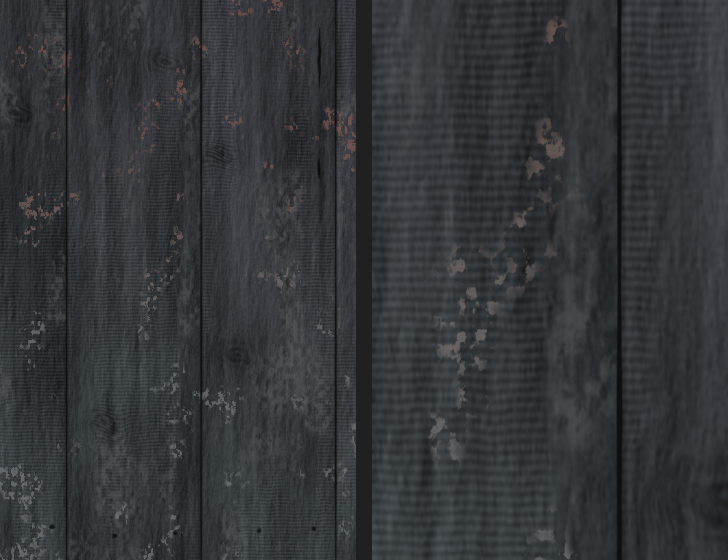
Left, the full canvas; right, a detail of the centre.
Give the GLSL for this texture, as a Shadertoy shader.

```glsl
const vec3 PAINT = vec3(0.196, 0.214, 0.224);
const vec3 COOL_PAINT = vec3(0.205, 0.208, 0.228);
const vec3 CHALK = vec3(0.37, 0.38, 0.38);
const vec3 BARE_WOOD = vec3(0.50, 0.35, 0.31);
const vec3 GAP = vec3(0.055, 0.055, 0.06);
const float PLANK_WIDTH = 0.378;
const float FIRST_SEAM = 0.187;
const float SEAM_HALF_WIDTH = 0.0020;
const float SAW_LINES = 105.0;
const float GRAIN_RELIEF = 0.75;
const float NAIL_HEIGHT = 0.078;
const float NAIL_RADIUS = 0.0065;
const float CRACKED_PLANK = 1.0;
const float CRACK_X = 0.88;
const int KNOTS = 2;

float hash(vec2 p) {
    return fract(sin(dot(p, vec2(127.1, 311.7))) * 43758.55);
}

float noise(vec2 p) {
    vec2 i = floor(p), f = fract(p);
    f = f * f * (3.0 - 2.0 * f);
    return mix(mix(hash(i), hash(i + vec2(1, 0)), f.x),
               mix(hash(i + vec2(0, 1)), hash(i + vec2(1, 1)), f.x), f.y);
}

float fbm(vec2 p) {
    float sum = 0.0, amp = 0.533;
    for (int i = 0; i < 4; i++) {
        sum += amp * noise(p);
        p = p * 2.03 + 17.3;
        amp *= 0.5;
    }
    return sum;
}

// Fibres along the plank, crossed by fine saw marks
float relief(vec2 p, float id) {
    float fibres = fbm(p * vec2(95.0, 26.0) + id * 37.0);
    float sawn = smoothstep(0.35, 0.65, noise(p * vec2(13.0, 2.5) + id * 5.0));
    float wobble = 2.5 * noise(p * vec2(45.0, 12.0));
    return fibres + 0.085 * sawn * sin(6.2832 * SAW_LINES * p.y + wobble);
}

// Filled shape from a signed distance
float fill(float d, float blur) {
    return 1.0 - smoothstep(-blur, blur, d);
}

void mainImage(out vec4 fragColor, in vec2 fragCoord) {
    vec2 p = fragCoord / iResolution.x;
    float top = iResolution.y / iResolution.x;
    float px = 1.0 / iResolution.x;

    float plank = (p.x - FIRST_SEAM) / PLANK_WIDTH;
    float id = floor(plank);
    float across = fract(plank);
    vec2 local = vec2(across * PLANK_WIDTH, p.y);

    // Knots bend the surrounding grain
    vec2 grain = p;
    float knotShade = 0.0;
    for (int k = 0; k < KNOTS; k++) {
        vec2 seed = vec2(id + 3.0, float(k) + 7.0);
        vec2 centre = vec2(mix(0.1, 0.9, hash(seed)) * PLANK_WIDTH,
                           (float(k) + 0.2 + 0.6 * hash(seed + 4.0)) * top / float(KNOTS));
        vec2 q = (local - centre) / vec2(0.055, 0.035);
        q.y += 0.4 * q.x;
        float r = length(q) + 0.5 * (noise(p * 40.0) - 0.5);
        float near = exp(-r * r);
        grain.y += 0.035 * near * q.x;
        grain.x -= 0.02 * near * q.x;
        knotShade += near * (0.22 + 0.13 * sin(r * 13.0));
    }

    // Paint tone with broad blotches and long streaks
    float blotch = fbm(p * vec2(6.0, 3.5) + id * 11.0);
    float streak = fbm(vec2(grain.x * 42.0, grain.y * 2.2) + id * 23.0);
    float height = p.y / top;
    vec3 col = mix(PAINT, COOL_PAINT, smoothstep(0.3, 0.9, height + 0.15 * id));
    float tone = 1.0 + 0.55 * (blotch - 0.5) + 0.6 * (streak - 0.5);
    tone += 0.08 * (hash(vec2(id, 2.0)) - 0.5) - knotShade;

    // Side-lit relief and fine grit
    vec2 lightStep = vec2(-0.003, 0.003);
    tone += GRAIN_RELIEF * (relief(grain, id) - relief(grain + lightStep, id));
    tone += 0.14 * (noise(p * vec2(240.0, 200.0)) - 0.5);
    col *= tone;

    // Chalky rubbed areas
    float rubbed = smoothstep(0.52, 0.75, fbm(p * vec2(11.0, 4.0) + id * 3.0 + 40.0));
    float tooth = smoothstep(0.3, 0.75, fbm(grain * vec2(100.0, 60.0)));
    col = mix(col, CHALK, 0.5 * rubbed * tooth);

    // Clustered chips, redder towards the top
    float cluster = smoothstep(0.61, 0.74, fbm(p * vec2(12.0, 9.0) + 71.0));
    float chips = cluster * smoothstep(0.53, 0.66, fbm(p * vec2(110.0, 75.0) + 9.0));
    col = mix(col, mix(CHALK * 1.25, BARE_WOOD, smoothstep(0.3, 0.8, height)), 0.7 * chips);

    // Tapered splits in one plank
    float hole = 0.0;
    for (int k = 0; k < 2; k++) {
        float along = (p.y - (1.10 + 0.31 * float(k))) / (0.03 + 0.055 * float(k));
        float bend = 0.004 * (noise(vec2(p.y * 35.0, 3.0)) - 0.5);
        float halfWidth = 0.0042 * (1.0 - along * along);
        float d = abs(local.x - CRACK_X * PLANK_WIDTH + bend) - halfWidth;
        hole = max(hole, fill(d, px) * step(abs(along), 1.0) * step(abs(id - CRACKED_PLANK), 0.1));
    }

    // Two nail holes near the foot of each plank
    for (int k = 0; k < 2; k++) {
        vec2 seed = vec2(id + 5.0, float(k) + 1.0);
        vec2 nail = vec2((0.2 + 0.45 * float(k) + 0.25 * hash(seed)) * PLANK_WIDTH,
                         NAIL_HEIGHT + 0.03 * (hash(seed + 9.0) - 0.5));
        float d = length(local - nail) - NAIL_RADIUS * (0.6 + 0.7 * noise(p * 130.0));
        hole = max(hole, 0.9 * fill(d, 1.5 * px));
    }

    // Seams with a soft shadow and a worn edge
    float edge = min(across, 1.0 - across) * PLANK_WIDTH;
    float seamWidth = SEAM_HALF_WIDTH * (0.65 + 0.7 * noise(vec2(p.y * 9.0, floor(plank + 0.5))));
    col *= 1.0 - 0.3 * exp(-edge / 0.006);
    col += 0.05 * exp(-pow((local.x - 0.009) / 0.003, 2.0)) * noise(p * vec2(20.0, 15.0));
    hole = max(hole, 0.95 * fill(edge - seamWidth, px));
    col = mix(col, GAP, hole);

    fragColor = vec4(clamp(col, 0.0, 1.0), 1.0);
}
```
